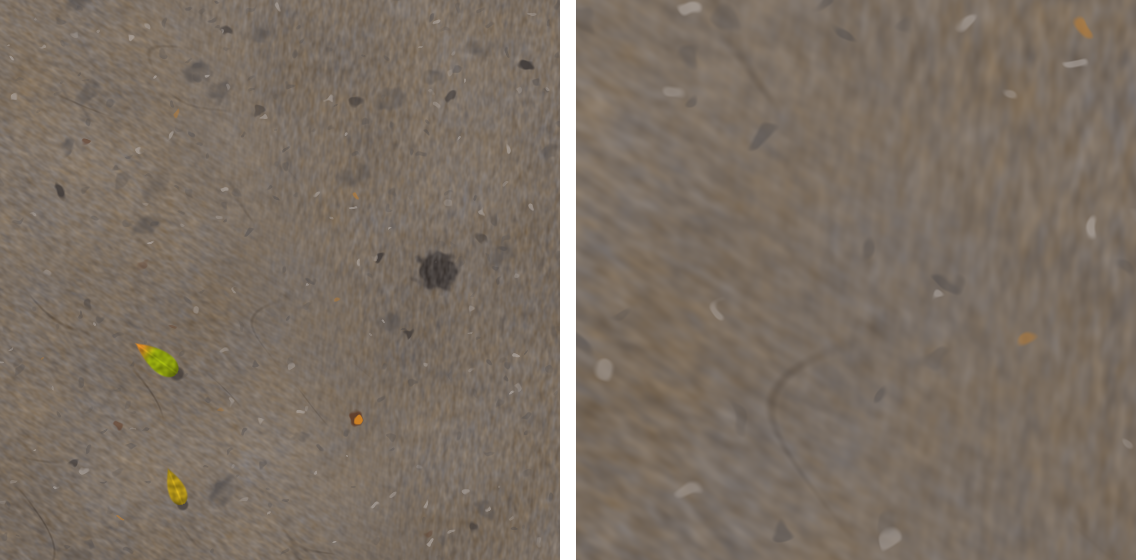
Left, the full canvas; right, a detail of the centre.
Write a three.js fragment shader that draws this texture.

```glsl
varying vec2 vUv;

const vec3 STONE = vec3(0.474, 0.427, 0.382);
const vec3 WARM_SHIFT = vec3(0.030, 0.004, -0.036);
const vec3 PIT = vec3(0.23, 0.21, 0.205);
const vec3 STAIN = vec3(0.31, 0.295, 0.295);
const vec3 CHALK = vec3(0.70, 0.67, 0.65);
const vec3 RUST = vec3(0.36, 0.21, 0.13);
const vec3 AMBER = vec3(0.80, 0.50, 0.14);
const vec3 YELLOW = vec3(0.70, 0.58, 0.10);
const vec3 LIME = vec3(0.57, 0.64, 0.06);

vec2 hash2(vec2 c) {
  vec3 q = fract(c.xyx * vec3(0.1031, 0.1030, 0.0973));
  q += dot(q, q.yzx + 33.33);
  return fract((q.xx + q.yz) * q.zy);
}

float corner(vec2 cell, vec2 offset, vec2 f) {
  return dot(hash2(cell + offset) * 2.0 - 1.0, f - offset);
}

float gradientNoise(vec2 p) {
  vec2 cell = floor(p), f = p - cell;
  vec2 u = f * f * f * (f * (f * 6.0 - 15.0) + 10.0);
  float low = mix(corner(cell, vec2(0.0), f), corner(cell, vec2(1.0, 0.0), f), u.x);
  float high = mix(corner(cell, vec2(0.0, 1.0), f), corner(cell, vec2(1.0), f), u.x);
  return mix(low, high, u.y);
}

float fbm(vec2 p) {
  float sum = 0.0, amp = 1.0;
  for (int i = 0; i < 4; i++) {
    sum += amp * gradientNoise(p);
    p = p * 2.03 + 17.3;
    amp *= 0.55;
  }
  return sum;
}

// Coordinates along and across an axis
vec2 align(vec2 p, vec2 axis) {
  return vec2(dot(p, axis), dot(p, vec2(-axis.y, axis.x)));
}

float streaks(vec2 p, vec2 axis, float seed) {
  vec2 q = align(p, axis) + seed;
  return gradientNoise(q * vec2(42.0, 105.0)) + 0.6 * gradientNoise(q * vec2(95.0, 190.0));
}

// Soft ellipses scattered on a jittered grid; radius is in canvas units
float scatter(vec2 p, float cells, float density, float radius, float seed) {
  vec2 q = p * cells, home = floor(q);
  float mask = 0.0;
  for (int y = -1; y <= 1; y++) {
    for (int x = -1; x <= 1; x++) {
      vec2 cell = home + vec2(float(x), float(y));
      vec2 place = hash2(cell + seed), kind = hash2(cell + seed + 57.0);
      float angle = 6.2832 * place.x * kind.y;
      vec2 d = align(q - cell - place, vec2(cos(angle), sin(angle)));
      float size = radius * cells * mix(0.45, 1.0, kind.y);
      float spot = 1.0 - smoothstep(0.45, 1.0, length(d * vec2(0.75, 1.2)) / size);
      mask = max(mask, spot * step(kind.x, density) * mix(0.4, 1.0, place.y));
    }
  }
  return mask;
}

float blob(vec2 p, vec2 centre, float radius) {
  return 1.0 - smoothstep(0.6, 1.0, length(p - centre) / radius);
}

// Leaf running from a pointed tip to a rounded, shaded base
vec3 paintLeaf(vec3 ground, vec2 p, vec2 centre, vec2 axis, vec2 size, vec3 tip, vec3 body) {
  vec2 q = align(p - centre, axis);
  float t = clamp(q.x / size.x, -1.0, 1.0);
  float halfWidth = size.y * sqrt(1.0 - t) * (1.0 + t) * 0.92;
  float edge = max(abs(q.y) - halfWidth, abs(q.x) - size.x);
  float vein = 1.0 - smoothstep(0.0, 0.003, abs(q.y));
  vec3 skin = mix(tip, body, smoothstep(-0.8, -0.1, t));
  skin *= 0.96 + 0.4 * gradientNoise(p * 95.0) + 0.12 * vein;
  skin *= 1.0 - 0.3 * smoothstep(0.5, 1.0, t);
  float shade = blob(p, centre + axis * size.x, size.y * 0.75);
  return mix(mix(ground, PIT, 0.65 * shade), skin, 1.0 - smoothstep(-0.003, 0.002, edge));
}

void main() {
  vec2 p = vUv;
  vec2 slant = normalize(vec2(0.84, -0.54)), upright = normalize(vec2(0.08, 1.0));
  float turn = smoothstep(0.5, 0.85, p.x + 0.35 * p.y);
  vec2 ragged = p + 0.011 * vec2(gradientNoise(p * 65.0), gradientNoise(p * 65.0 + 31.0));

  // Worn ground: broad clouds, then directional grain and tint
  float cloud = fbm(p * 3.2 + 4.0);
  float grain = mix(streaks(p, slant, 3.0), streaks(p, upright, 9.0), turn);
  float tint = mix(streaks(p, slant, 21.0), streaks(p, upright, 37.0), turn);
  float glow = exp(-10.0 * dot(p - vec2(0.2, 0.75), p - vec2(0.2, 0.75)));
  vec3 color = STONE + 0.055 * cloud + 0.09 * grain + 0.025 * glow;
  color += WARM_SHIFT * (0.9 * tint + 0.7 * fbm(p * 9.0 + 12.0) + 0.15 * glow);

  // Hairline cracks
  float line = abs(gradientNoise(align(p, slant) * vec2(4.0, 9.0) + 6.0));
  float broken = smoothstep(0.05, 0.3, gradientNoise(p * 8.0 + 40.0)) * (1.0 - turn);
  color -= 0.07 * broken * (1.0 - smoothstep(0.0, 0.025, line));

  // Stains, pits and mineral flecks
  float stainBreakup = 0.5 + 0.8 * gradientNoise(p * 48.0);
  color = mix(color, STAIN, clamp(scatter(ragged, 8.0, 0.24, 0.030, 5.0) * stainBreakup, 0.0, 0.7));
  color = mix(color, STAIN, 0.45 * scatter(ragged, 34.0, 0.16, 0.009, 83.0));
  color = mix(color, PIT, 0.85 * scatter(ragged, 9.0, 0.17, 0.014, 141.0));
  color = mix(color, RUST, 0.55 * scatter(ragged, 8.0, 0.07, 0.012, 219.0));
  color = mix(color, CHALK, 0.65 * scatter(ragged, 30.0, 0.11, 0.007, 307.0));
  color = mix(color, AMBER, 0.5 * scatter(ragged, 12.0, 0.04, 0.007, 401.0));

  // Deep patch and bright chip
  float patchMask = blob(ragged + 0.8 * (ragged - p), vec2(0.78, 0.515), 0.044);
  color = mix(color, PIT + 0.12 * grain, 0.8 * patchMask);
  color = mix(color, RUST, 0.8 * blob(ragged, vec2(0.636, 0.252), 0.016));
  color = mix(color, AMBER, blob(ragged, vec2(0.640, 0.250), 0.010));

  // Fallen leaves
  color = paintLeaf(color, p, vec2(0.279, 0.360), normalize(vec2(0.81, -0.59)), vec2(0.046, 0.020), AMBER, LIME);
  color = paintLeaf(color, p, vec2(0.313, 0.131), normalize(vec2(0.38, -0.93)), vec2(0.035, 0.016), YELLOW * 0.85, YELLOW);

  gl_FragColor = vec4(clamp(color, 0.0, 1.0), 1.0);
}
```
